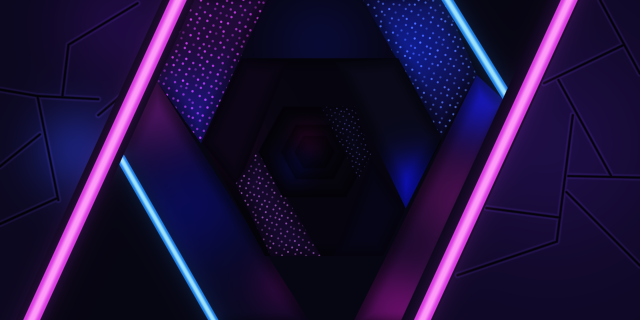
Reproduce this background procedurally as a Shadertoy shader.

```glsl
const vec4 leftSeams[8] = vec4[](
  vec4(0, .72, .117, .7), vec4(.117, .7, .307, .69), vec4(.307, .64, .378, .7),
  vec4(.214, .86, .195, .7), vec4(.214, .86, .43, .99), vec4(.117, .7, .182, .375),
  vec4(0, .48, .125, .58), vec4(0, .3, .177, .38));
const vec4 rightSeams[8] = vec4[](
  vec4(1.875, 1, 2, .77), vec4(1.7, .74, 1.95, .86), vec4(1.745, .75, 1.91, .45),
  vec4(1.79, .64, 1.74, .245), vec4(1.776, .45, 2, .445), vec4(1.77, .4, 2, .17),
  vec4(1.52, .35, 1.75, .32), vec4(1.43, .14, 1.74, .245));

float cover(float d) { return smoothstep(.75, -.75, d * iResolution.y); }

float hash(vec2 p) { return fract(sin(dot(p, vec2(127.1, 311.7))) * 43758.5); }

float glow(vec2 p, float x, float y, float radius) {
  vec2 d = (p - vec2(x, y)) / radius;
  return exp(-dot(d, d));
}

float segment(vec2 p, vec2 a, vec2 b) {
  vec2 ab = b - a;
  return length(p - a - ab * clamp(dot(p - a, ab) / dot(ab, ab), 0., 1.));
}

float edge(vec2 p, vec2 a, vec2 b) {
  vec2 dir = normalize(b - a);
  return dot(p - a, vec2(-dir.y, dir.x));
}

// Convex quad, corners clockwise, two per vec4
float quad(vec2 p, vec4 a, vec4 b) {
  return max(max(edge(p, a.xy, a.zw), edge(p, a.zw, b.xy)),
             max(edge(p, b.xy, b.zw), edge(p, b.zw, a.xy)));
}

// Hexagon with flat floor and ceiling
float hexagon(vec2 p, vec2 center, vec2 halfSize) {
  vec2 q = abs(p - center);
  return max(dot(q, vec2(.88, .48)) - .88 * halfSize.x, q.y - halfSize.y);
}

// Panel with a shaded rim
void paint(inout vec3 col, float d, vec3 tint) {
  col = mix(col, tint * mix(.6, 1., smoothstep(0., .05, -d)), cover(d));
}

// Jittered dots on a slanted grid
float dots(vec2 p, float cell, float radius) {
  vec2 g = mat2(.88, .48, -.48, .88) * p / cell, id = floor(g);
  vec2 jitter = vec2(hash(id), hash(id + 17.)) - .5;
  float d = length(fract(g) - .5 - .45 * jitter) * cell - radius;
  return cover(d) * (.4 + .6 * hash(id + 5.));
}

void neon(inout vec3 col, float d, float width, vec3 rim, vec3 core) {
  col += rim * .13 * exp(-max(d - width, 0.) * 40.);
  col = mix(col, mix(core, rim, smoothstep(.15, .8, d / width)), cover(d - width));
}

void mainImage(out vec4 fragColor, in vec2 fragCoord) {
  vec2 p = fragCoord / iResolution.xy * vec2(2, 1);
  vec3 pink = vec3(.86, .24, .89), palePink = vec3(.99, .6, .97);
  vec3 blue = vec3(.12, .5, .9), paleBlue = vec3(.6, .88, .98);
  vec3 col = vec3(.025, .02, .07) + vec3(.01, .02, .13) * glow(p, 1., .86, .17);

  // Outer corridor panels
  float d = quad(p, vec4(.49, .747, .597, 1.02), vec4(.843, 1.02, .628, .552));
  paint(col, d, mix(vec3(.11, .08, .5), vec3(.12, .04, .22), smoothstep(.58, .9, p.y)));
  col += pink * .75 * dots(p, .022, .0036) * cover(d);
  d = quad(p, vec4(1.123, 1.02, 1.38, 1.02), vec4(1.49, .766, 1.38, .57));
  paint(col, d, vec3(.05, .04, .2) + vec3(.01, .07, .34) * glow(p, 1.28, .85, .16));
  col += vec3(.25, .35, .63) * dots(p, .022, .0032) * cover(d);
  d = quad(p, vec4(.378, .518, .49, .747), vec4(.977, -.02, .67, -.02));
  paint(col, d, vec3(.035, .03, .12) + vec3(.24, .04, .22) * glow(p, .49, .68, .15)
    + vec3(0, .01, .2) * glow(p, .6, .36, .19) + vec3(.13, 0, .1) * glow(p, .89, .11, .1));
  d = quad(p, vec4(1.49, .766, 1.589, .674), vec4(1.29, -.02, 1.097, -.02));
  paint(col, d, vec3(.05, .03, .13) + vec3(.03, .05, .55) * glow(p, 1.5, .7, .13)
    + vec3(.2, .02, .15) * glow(p, 1.42, .38, .16) + vec3(.32, .02, .25) * glow(p, 1.24, .03, .14));

  // Inner hexagon and its panels
  d = max(hexagon(p, vec2(1.006, .56), vec2(.374, .36)), p.y - .818);
  paint(col, d, vec3(.022, .018, .06) + vec3(.08, 0, .07) * glow(p, .68, .57, .13));
  d = quad(p, vec4(.633, .552, .755, .818), vec4(.898, .805, .742, .414));
  paint(col, d, vec3(.045, .02, .09));
  d = quad(p, vec4(1.268, .349, 1.198, .2), vec4(1.042, .2, 1.159, .505));
  paint(col, d, vec3(.025, .02, .09));
  d = quad(p, vec4(1.049, .805, 1.245, .818), vec4(1.38, .57, 1.268, .349));
  paint(col, d, vec3(.035, .035, .1) + vec3(.02, .03, .75) * glow(p, 1.3, .39, .11));
  d = quad(p, vec4(.737, .427, .807, .531), vec4(1.003, .2, .846, .2));
  paint(col, d, vec3(.08, .035, .17));
  col += vec3(.52, .28, .56) * dots(p, .018, .0028) * cover(d);

  // Dim nested core
  for (float s = 1.; s > .3; s *= .6) {
    d = hexagon(p, vec2(.983, .525), vec2(.176, .142) * s);
    paint(col, d, vec3(.022, .015, .05) + vec3(.09, 0, .06) * glow(p, .96, .57, .05)
      + vec3(0, .01, .12) * glow(p, .92, .48, .06));
  }
  d = quad(p, vec4(1.003, .667, 1.107, .667), vec4(1.159, .518, 1.12, .44));
  paint(col, d, vec3(.03, .025, .09));
  col += vec3(.2, .2, .42) * dots(p, .015, .002) * cover(d);

  // Blue tubes
  neon(col, segment(p, vec2(.378, .505), vec2(.678, -.02)), .014, blue, paleBlue);
  neon(col, segment(p, vec2(1.386, 1.02), vec2(1.591, .688)), .016, blue, paleBlue);

  // Cracked side walls
  float leftSide = (p.x - .099 - .458 * p.y) * .909;
  float rightSide = (p.x - 1.32 - .459 * p.y) * .909;
  col = mix(col, vec3(.045, .03, .12) + vec3(.05, .09, .32) * glow(p, .24, .53, .14)
    + vec3(.07, .01, .13) * glow(p, .38, .92, .2), cover(leftSide));
  col = mix(col, vec3(.055, .03, .14) + vec3(.055, .02, .12) * glow(p, 1.72, .55, .36),
    cover(-rightSide));
  float seam = 1.;
  for (int i = 0; i < 8; i++) {
    vec4 s = leftSide < 0. ? leftSeams[i] : rightSeams[i];
    seam = min(seam, segment(p, s.xy, s.zw));
  }
  col += vec3(.05, .03, .1) * glow(vec2(seam, 0), .007, 0., .003);
  col *= 1. - .8 * cover(seam - .003);

  // Dark casings and pink tubes
  float casing = min(abs(leftSide) - .046, abs(rightSide + .015) - .045);
  col = mix(col, vec3(.03, .02, .09), cover(casing));
  neon(col, abs(leftSide), .024, pink, palePink);
  neon(col, abs(rightSide), .024, pink, palePink);
  fragColor = vec4(col, 1);
}
```
